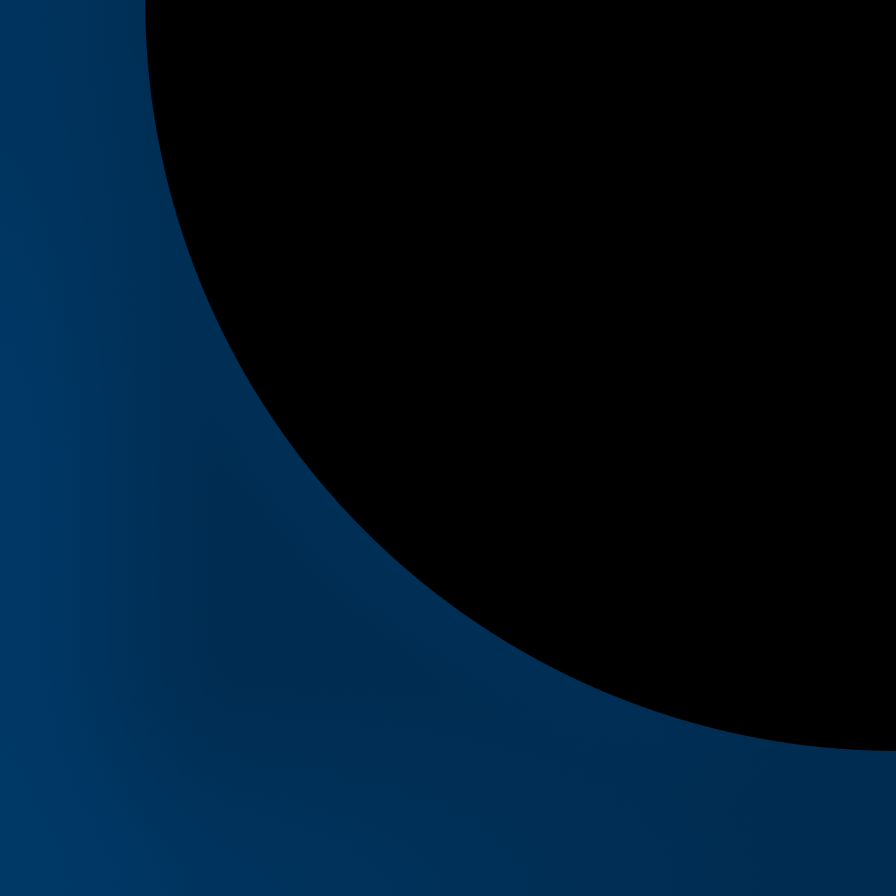
A WebGL 2 fragment shader for this background:

```glsl
#version 300 es
precision highp float;
// A large black disc centred on the upper right corner, over a deep blue field.
// The disc is a distance function; the field is a dark blue lifted by soft
// glows along the left side, the bottom side and the disc's rim.

#define DISC_CENTRE vec2(1.0, 1.0)
#define DISC_RADIUS 0.838
#define DEEP_BLUE   vec3(0.0, 0.172, 0.318)
#define BRIGHT_BLUE vec3(0.0, 0.226, 0.408)
#define LEFT_REACH  0.27
#define LOW_REACH   0.28
#define RIM_REACH   0.10

uniform vec2 u_resolution;
out vec4 fragColor;

// 1 at the side itself, easing to 0 at the given reach
float fadeFrom(float dist, float reach) {
    return 1.0 - smoothstep(0.0, reach, dist);
}

// Amount of bright blue in the field
float fieldGlow(vec2 p, float rimDist) {
    float left = 0.85 * fadeFrom(p.x, LEFT_REACH);
    left *= 1.0 - 0.35 * smoothstep(0.45, 1.0, p.y);
    float low = 0.65 * fadeFrom(p.y, LOW_REACH) * fadeFrom(p.x, 1.0);

    // The rim sheen is strongest halfway along the visible arc
    vec2 outward = normalize(DISC_CENTRE - p + 1e-5);
    float midArc = pow(2.0 * abs(outward.x * outward.y), 2.0);
    float rim = 0.22 * midArc * fadeFrom(max(rimDist, 0.0), RIM_REACH);

    return 1.0 - (1.0 - left) * (1.0 - low) * (1.0 - rim);
}

// Sub-step noise that keeps the slow gradient free of bands
float hash(vec2 p) {
    return fract(sin(dot(p, vec2(127.1, 311.7))) * 43758.5);
}

void main() {
    vec2 p = gl_FragCoord.xy / u_resolution;
    float pixel = 1.0 / min(u_resolution.x, u_resolution.y);

    // Field
    float rimDist = length(p - DISC_CENTRE) - DISC_RADIUS;
    vec3 color = mix(DEEP_BLUE, BRIGHT_BLUE, fieldGlow(p, rimDist));
    color += (hash(gl_FragCoord.xy) - 0.5) / 255.0;

    // Disc
    color *= smoothstep(-0.75 * pixel, 0.75 * pixel, rimDist);
    fragColor = vec4(color, 1.0);
}
```
